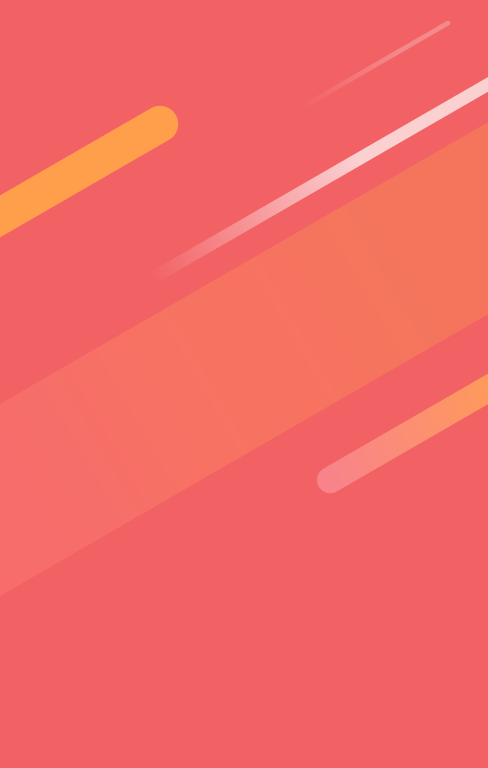
Reproduce this background procedurally as a Shadertoy shader.

```glsl
// Coral background crossed by a wide diagonal band and rounded glowing streaks.

const vec2 AXIS = vec2(0.8660, 0.5); // shared 30 degree direction

const vec3 CORAL      = vec3(0.949, 0.380, 0.392);
const vec3 BAND_ROSE  = vec3(0.965, 0.427, 0.420);
const vec3 BAND_MID   = vec3(0.969, 0.451, 0.380);
const vec3 BAND_AMBER = vec3(0.957, 0.459, 0.361);
const vec3 ORANGE     = vec3(1.000, 0.620, 0.295);
const vec3 PINK       = vec3(0.973, 0.515, 0.545);
const vec3 PEACH      = vec3(1.000, 0.600, 0.360);
const vec3 WHITE      = vec3(1.0);

// Position relative to a start point: x along the axis, y across it.
vec2 toAxis(vec2 p, vec2 start) {
    vec2 d = p - start;
    return vec2(dot(d, AXIS), AXIS.x * d.y - AXIS.y * d.x);
}

// Distance to a rounded bar lying between two places on the axis.
float barDistance(vec2 q, float from, float to, float radius) {
    return length(vec2(q.x - clamp(q.x, from, to), q.y)) - radius;
}

float coverage(float dist, float pixel) {
    return clamp(0.5 - dist / pixel, 0.0, 1.0);
}

void mainImage(out vec4 fragColor, in vec2 fragCoord) {
    float pixel = 1.0 / iResolution.y;
    vec2 p = fragCoord * pixel;
    vec3 color = CORAL;

    // Wide band, warming from left to right
    vec2 q = toAxis(p, vec2(0.0, 0.349));
    float along = q.x / 0.734;
    vec3 band = mix(BAND_ROSE, BAND_MID, smoothstep(0.0, 0.5, along));
    band = mix(band, BAND_AMBER, smoothstep(0.45, 0.9, along));
    color = mix(color, band, coverage(abs(q.y) - 0.1083, pixel));

    // Solid orange bar entering from the left
    q = toAxis(p, vec2(0.2083, 0.8385));
    color = mix(color, ORANGE, coverage(barDistance(q, -1.0, 0.0, 0.0237), pixel));

    // Pink to peach bar leaving on the right
    q = toAxis(p, vec2(0.430, 0.375));
    vec3 fade = mix(PINK, PEACH, clamp(q.x / 0.238, 0.0, 1.0));
    color = mix(color, fade, coverage(barDistance(q, 0.0, 1.0, 0.0172), pixel));

    // Bright streak fading in from its lower end
    q = toAxis(p, vec2(0.1953, 0.636));
    float glow = 0.70 * clamp(q.x / 0.31, 0.0, 1.0);
    color = mix(color, WHITE, glow * coverage(barDistance(q, 0.0, 1.0, 0.0083), pixel));

    // Thin faint streak near the top
    q = toAxis(p, vec2(0.3906, 0.8587));
    glow = 0.25 * clamp(q.x / 0.15, 0.0, 1.0);
    color = mix(color, WHITE, glow * coverage(barDistance(q, 0.0, 0.2225, 0.0031), pixel));

    fragColor = vec4(color, 1.0);
}
```
